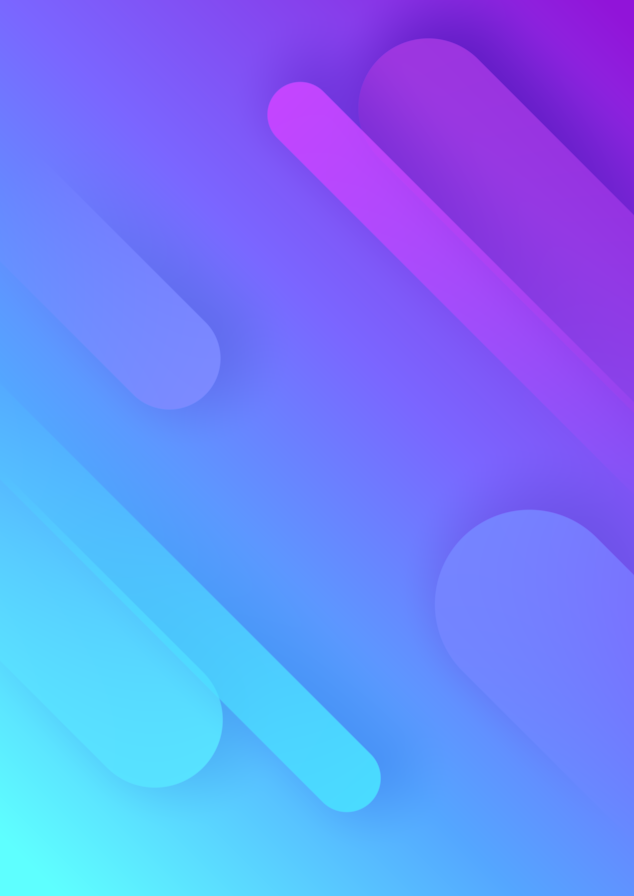
This background is drawn by a WebGL 1 fragment shader. Its source:

```glsl
precision highp float;
// Diagonal cyan-to-violet gradient with fading, softly shadowed capsules.

uniform vec2 u_resolution;

const vec2 DOWN_RIGHT = vec2(0.7071, -0.7071);
const vec2 UP_LEFT = -DOWN_RIGHT;
const vec2 SHADOW_SHIFT = vec2(0.022, 0.016);

const vec3 CYAN = vec3(0.37, 1.0, 1.0);
const vec3 SKY = vec3(0.33, 0.65, 1.0);
const vec3 PERIWINKLE = vec3(0.48, 0.40, 1.0);
const vec3 PURPLE = vec3(0.53, 0.24, 0.92);
const vec3 VIOLET = vec3(0.57, 0.08, 0.85);

float ramp(float a, float b, float x) {
  return clamp((x - a) / (b - a), 0.0, 1.0);
}

// Four-segment gradient along the rising diagonal
vec3 backdrop(float t) {
  vec3 color = mix(CYAN, SKY, ramp(0.04, 0.34, t));
  color = mix(color, PERIWINKLE, ramp(0.34, 0.59, t));
  color = mix(color, PURPLE, ramp(0.59, 0.80, t));
  return mix(color, VIOLET, ramp(0.80, 0.98, t));
}

// Distance to a capsule that starts at a round cap and runs on without end
float capsuleDistance(vec2 p, vec2 axis, float radius) {
  return length(p - axis * max(dot(p, axis), 0.0)) - radius;
}

// Lays a capsule and its shadow over the base; both fade along the axis
vec3 addCapsule(vec3 base, vec2 p, vec2 cap, vec2 axis, float radius,
                float reach, vec3 tint, float opacity,
                vec3 shadowTint, float shadowStrength) {
  vec2 q = p - cap;
  float pixel = 1.0 / u_resolution.y;
  float along = dot(q, axis);
  float fade = 1.0 - ramp(-radius, reach, along);
  float body = 1.0 - smoothstep(-pixel, pixel, capsuleDistance(q, axis, radius));
  float spread = capsuleDistance(q - SHADOW_SHIFT, axis, radius);
  float shadow = 1.0 - smoothstep(-0.05, 0.065, spread);
  float shadowFade = 1.0 - smoothstep(0.0, reach, along);
  shadow *= shadowStrength * shadowFade * (1.0 - body);
  vec3 color = mix(base, shadowTint, shadow);
  return mix(color, tint, body * opacity * fade);
}

void main() {
  vec2 p = gl_FragCoord.xy / u_resolution.y;
  float aspect = u_resolution.x / u_resolution.y;
  vec3 color = backdrop((p.x + p.y) / (aspect + 1.0));

  // Upper right: wide purple capsule, then the slim magenta one
  color = addCapsule(color, p, vec2(0.478, 0.879), DOWN_RIGHT, 0.078, 0.62,
                     vec3(0.63, 0.21, 0.87), 0.85, vec3(0.33, 0.08, 0.73), 0.75);
  color = addCapsule(color, p, vec2(0.335, 0.872), DOWN_RIGHT, 0.0365, 0.60,
                     vec3(0.77, 0.27, 1.0), 1.0, vec3(0.38, 0.14, 0.80), 0.55);

  // Left and right: pale blue capsules
  color = addCapsule(color, p, vec2(0.189, 0.600), UP_LEFT, 0.057, 0.27,
                     vec3(0.49, 0.54, 1.0), 0.95, vec3(0.34, 0.38, 0.88), 0.60);
  color = addCapsule(color, p, vec2(0.591, 0.3255), DOWN_RIGHT, 0.1055, 0.28,
                     vec3(0.46, 0.52, 1.0), 0.95, vec3(0.38, 0.27, 0.84), 0.55);

  // Lower left: wide aqua capsule under the long slim one
  color = addCapsule(color, p, vec2(0.173, 0.1966), UP_LEFT, 0.0755, 0.32,
                     vec3(0.34, 0.89, 1.0), 0.95, vec3(0.25, 0.60, 0.93), 0.55);
  color = addCapsule(color, p, vec2(0.387, 0.1315), UP_LEFT, 0.0378, 0.62,
                     vec3(0.29, 0.86, 1.0), 1.0, vec3(0.25, 0.51, 0.94), 0.60);

  gl_FragColor = vec4(color, 1.0);
}
```
